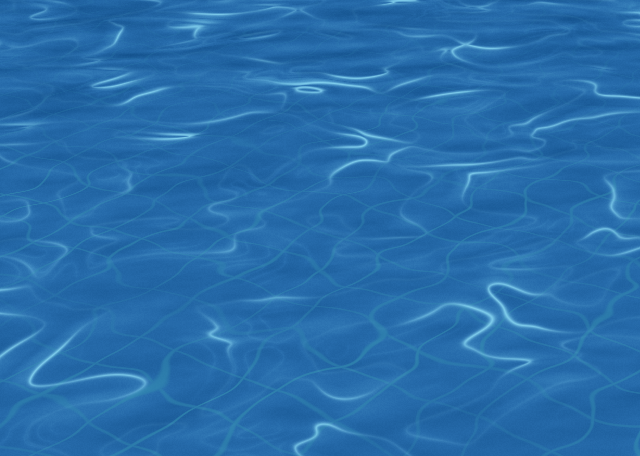
Write a Shadertoy shader that draws this texture.

```glsl
// Rippled pool water seen at a slant: a tiled floor bent by refraction,
// soft blue wave shading, and thin caustic filaments drawn along the
// contours of a warped gradient noise on a receding plane.

const vec3 DEEP    = vec3(0.06, 0.30, 0.53);
const vec3 WATER   = vec3(0.15, 0.42, 0.67);
const vec3 SHALLOW = vec3(0.27, 0.57, 0.78);
const vec3 GLINT   = vec3(0.55, 0.86, 0.96);
const vec3 GROUT   = vec3(0.20, 0.55, 0.69);

const float HORIZON = 1.9;             // height of the vanishing line
const vec2  WAVE_FREQ = vec2(6.5, 27.0);
const float TILT = 0.9;                // lean of the wave crests
const float TILE_SIZE = 0.125;
const float GROUT_WIDTH = 0.0036;
const float REFRACTION = 0.085;
const float FILAMENT_WIDTH = 0.0028;
const float GRAIN = 0.07;

float hash(vec2 p) {
    vec3 q = fract(vec3(p.xyx) * 0.1031);
    q += dot(q, q.yzx + 33.33);
    return fract((q.x + q.y) * q.z);
}

float corner(vec2 cell, vec2 offset) {
    float a = 6.2832 * hash(cell);
    return dot(vec2(cos(a), sin(a)), offset);
}

// Gradient noise, about -0.7 to 0.7
float noise(vec2 p) {
    p += 100.0;
    vec2 i = floor(p), f = fract(p);
    vec2 u = f * f * f * (f * (f * 6.0 - 15.0) + 10.0);
    vec2 e = vec2(1.0, 0.0);
    return mix(mix(corner(i, f), corner(i + e, f - e), u.x),
               mix(corner(i + e.yx, f - e.yx), corner(i + 1.0, f - 1.0), u.x), u.y);
}

float fbm(vec2 p) {
    float sum = 0.0, amp = 1.0;
    for (int i = 0; i < 4; i++) {
        sum += amp * noise(p);
        p = mat2(0.95, 0.31, -0.31, 0.95) * p * 1.9 + 7.3;
        amp *= 0.55;
    }
    return sum;
}

// Canvas point to the receding water plane
vec2 waterPlane(vec2 p) {
    float depth = 1.0 / (HORIZON - p.y);
    vec2 q = vec2(p.x - 0.7, 1.0) * depth * WAVE_FREQ;
    q.y -= TILT * p.x;
    return q;
}

float waves(vec2 p) {
    vec2 q = waterPlane(p);
    q += 0.9 * vec2(noise(q * 0.7 + 3.1), noise(q * 0.6 + 17.4));
    return noise(q) + 0.4 * noise(mat2(0.9, 0.44, -0.44, 0.9) * q * 1.7 + 9.7);
}

// Two slanted families of joints on the pool floor
float groutLines(vec2 p, vec2 bend) {
    float depth = HORIZON / (HORIZON - p.y);
    vec2 g = vec2((p.x - 0.7) * depth, HORIZON * depth) + bend;
    vec2 across = vec2(dot(g, vec2(-0.67, 0.74)), dot(g, vec2(0.42, 0.90)));
    vec2 d = abs(fract(across / TILE_SIZE) - 0.5) * TILE_SIZE;
    vec2 line = 1.0 - smoothstep(0.3 * GROUT_WIDTH, 1.7 * GROUT_WIDTH, d);
    return max(line.x, 0.75 * line.y);
}

void mainImage(out vec4 fragColor, in vec2 fragCoord) {
    vec2 p = fragCoord / iResolution.y;
    vec2 q = waterPlane(p);
    float depth = 1.0 / (HORIZON - p.y);

    // Wave height and slope
    vec2 e = vec2(0.002, 0.0);
    float h = waves(p);
    vec2 slope = vec2(waves(p + e) - h, waves(p + e.yx) - h) / e.x;
    float steep = slope.y / (WAVE_FREQ.y * depth * depth);
    float unitSlope = length(slope) + 2.5;

    // Broad shading, long streaks and fine ripples
    float far = smoothstep(0.45, 1.0, p.y);
    float streak = noise(vec2(q.x * 0.45, q.y * 1.5) + 41.0);
    float ripple = fbm(q * vec2(1.3, 2.1) + 23.0);
    float shade = 0.88 + 0.10 * steep + 0.27 * ripple
                + mix(0.25, 0.75, far) * streak - 0.10 * far;

    // Faint concentric rings inside the swells
    float ring = abs(fract(h * 5.0) - 0.5) / 5.0 / unitSlope;
    float ringMask = smoothstep(0.05, 0.4, noise(q * 0.8 + 61.0));
    shade += 0.30 * ringMask * exp(-ring / 0.003);

    // Caustic filaments with a glow on one side
    float edge = (h - 0.06) / unitSlope;
    float patches = smoothstep(-0.15, 0.45, noise(q * vec2(0.9, 0.6) + 77.0));
    float filament = exp(-pow(abs(edge) / FILAMENT_WIDTH, 1.5));
    float glow = exp(-abs(edge) / (edge > 0.0 ? 0.022 : 0.006));
    shade += glow * (0.08 + 0.50 * patches);

    // Film-like speckle
    shade += GRAIN * (hash(floor(p * 420.0)) - 0.5) * 2.0;

    vec3 color = mix(DEEP, WATER, clamp(shade, 0.0, 1.0));
    color = mix(color, SHALLOW, clamp(shade - 1.0, 0.0, 1.2));

    vec2 bend = REFRACTION * vec2(noise(q * 1.1 + 5.0), noise(q * 0.9 + 13.0));
    bend += 0.02 * vec2(noise(q * 2.3), noise(q * 2.1 + 31.0));
    float visible = (0.45 + 0.5 * noise(q * 0.5 + 51.0)) * (1.0 - 0.8 * far);
    color = mix(color, GROUT, visible * groutLines(p, bend));

    color = mix(color, GLINT, filament * (0.06 + 0.75 * patches * patches));
    fragColor = vec4(color, 1.0);
}
```
